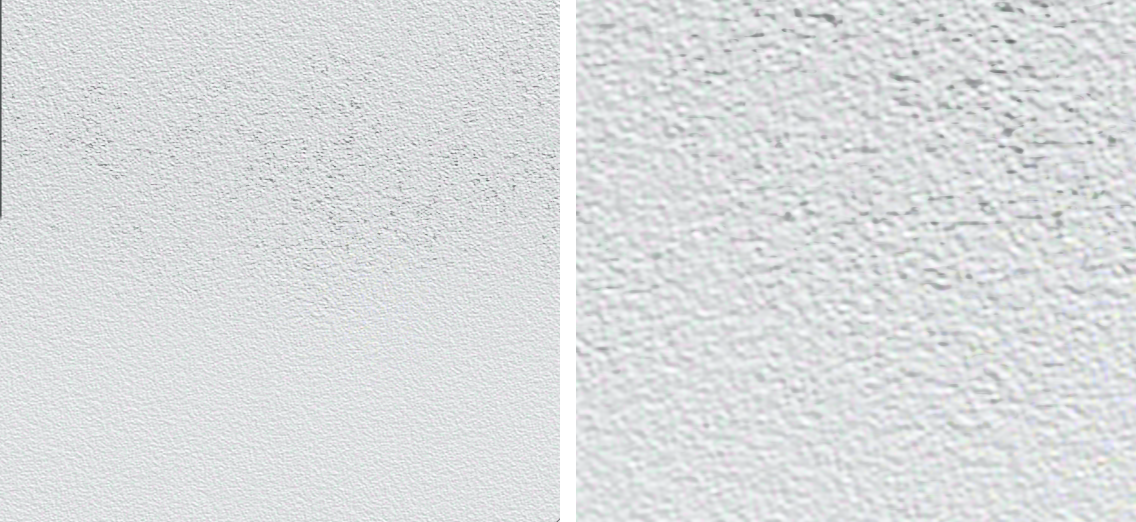
Left, the full canvas; right, a detail of the centre.
Write a Shadertoy shader that draws this texture.

```glsl
// Pale, cool grey plaster with a very fine, crisp embossed grain.
// Lit height noise gives the grain; its shaded sides deepen into many small
// flat flecks in the upper half, and faint colour speckles tint single grains.

#define BASE_COLOR vec3(0.853, 0.863, 0.868)
#define GRAIN_FREQ vec2(235.0, 300.0)   // grains per canvas height
#define FLECK_FREQ vec2(120.0, 310.0)   // flat, wide flecks
#define SPECKLE_FREQ 260.0
#define RELIEF_SOFT 0.15                // contrast in the calm lower part
#define RELIEF_ROUGH 0.205              // contrast in the rough upper part
#define FLECK_DEPTH 0.25
#define SHADE_DEPTH 0.22                // extra depth of shaded grain sides
#define SPECKLE_TINT 0.045
#define EDGE_WIDTH 0.003
#define EDGE_COLOR vec3(0.20, 0.22, 0.22)

float hash(vec2 cell) {
    uvec2 q = uvec2(ivec2(cell)) * uvec2(1597334673u, 3812015801u);
    uint n = (q.x ^ q.y) * 1597334673u;
    n = (n ^ (n >> 15)) * 2246822519u;
    return float((n ^ (n >> 13)) >> 8) / 16777216.0;
}

float noise(vec2 p) {
    vec2 cell = floor(p);
    vec2 f = fract(p);
    f = f * f * (3.0 - 2.0 * f);
    float low = mix(hash(cell), hash(cell + vec2(1, 0)), f.x);
    float high = mix(hash(cell + vec2(0, 1)), hash(cell + vec2(1, 1)), f.x);
    return mix(low, high, f.y);
}

// Irregular patches from broad to small, about 0 to 1
float patches(vec2 p) {
    return 0.3 * noise(p * 5.0) + 0.3 * noise(p * 16.0 + 31.0) + 0.4 * noise(p * 48.0 + 57.0);
}

// Grain height from two turned lattices, so that neither shows
float grainHeight(vec2 p) {
    vec2 q = p * GRAIN_FREQ;
    vec2 turned = mat2(0.8, 0.6, -0.6, 0.8) * q;
    return 0.6 * noise(q) + 0.6 * noise(turned * 0.95 + 400.0);
}

// Signed colour speckle: only the extremes of the noise show
float speckle(vec2 p) {
    float n = noise(p * SPECKLE_FREQ) - 0.5;
    return sign(n) * smoothstep(0.24, 0.42, abs(n));
}

void mainImage(out vec4 fragColor, in vec2 fragCoord) {
    vec2 p = fragCoord / iResolution.y;
    float width = iResolution.x / iResolution.y;
    float pixel = 1.0 / iResolution.y;

    // Roughness: strong above the middle, fading to a calm bottom
    float patchy = patches(p);
    float rough = smoothstep(0.25, 0.68, p.y + 0.25 * (patchy - 0.5));
    float band = exp(-pow((p.y - 0.68) / 0.2, 2.0));

    // Relief lit from above, with firm light and shaded sides
    vec2 lightStep = vec2(0.0014, 0.0027);
    float relief = grainHeight(p) - grainHeight(p + lightStep);
    relief = 1.2 * relief / (1.0 + 0.5 * abs(relief));
    float tone = relief * mix(RELIEF_SOFT, RELIEF_ROUGH, rough);
    tone += 0.02 - 0.012 * rough - 0.008 * band;
    tone += 0.015 * (patchy - 0.5);

    // Shaded sides deepen, and small flat flecks gather in the rough part
    float cluster = smoothstep(0.22, 0.72, patchy) * (0.5 * rough + 0.5 * band);
    vec2 wavy = p + vec2(0.0, 0.003 * noise(p * 60.0 + 7.0));
    float fleck = smoothstep(0.64, 0.9, noise(wavy * FLECK_FREQ + 150.0));
    float shade = smoothstep(0.1, -0.25, relief);
    tone -= FLECK_DEPTH * fleck * cluster * mix(0.3, 1.0, shade);
    tone -= SHADE_DEPTH * cluster * max(0.0, -relief - 0.2);

    // Green and violet speckles, with yellow and blue ones right of centre
    vec2 toYellow = p - vec2(0.70, 0.44);
    float yellowArea = exp(-dot(toYellow, toYellow) / 0.025);
    vec3 tint = vec3(-0.7, 0.5, -0.25) * speckle(p + 3.0);
    tint += vec3(0.6, 0.5, -1.2) * speckle(p + 9.0) * yellowArea;
    vec3 color = BASE_COLOR + tone + SPECKLE_TINT * tint;

    // Thin dark rim on the upper left side and a nick in the lower right corner
    float rim = 1.0 - smoothstep(EDGE_WIDTH - pixel, EDGE_WIDTH + pixel, p.x);
    rim *= smoothstep(0.575, 0.59, p.y);
    vec2 corner = vec2(width - p.x, p.y);
    float nick = 1.0 - smoothstep(0.0, 1.5 * pixel, abs(corner.x + corner.y - 0.006));
    color = mix(color, EDGE_COLOR, max(0.85 * rim, 0.6 * nick));

    fragColor = vec4(clamp(color, 0.0, 1.0), 1.0);
}
```
